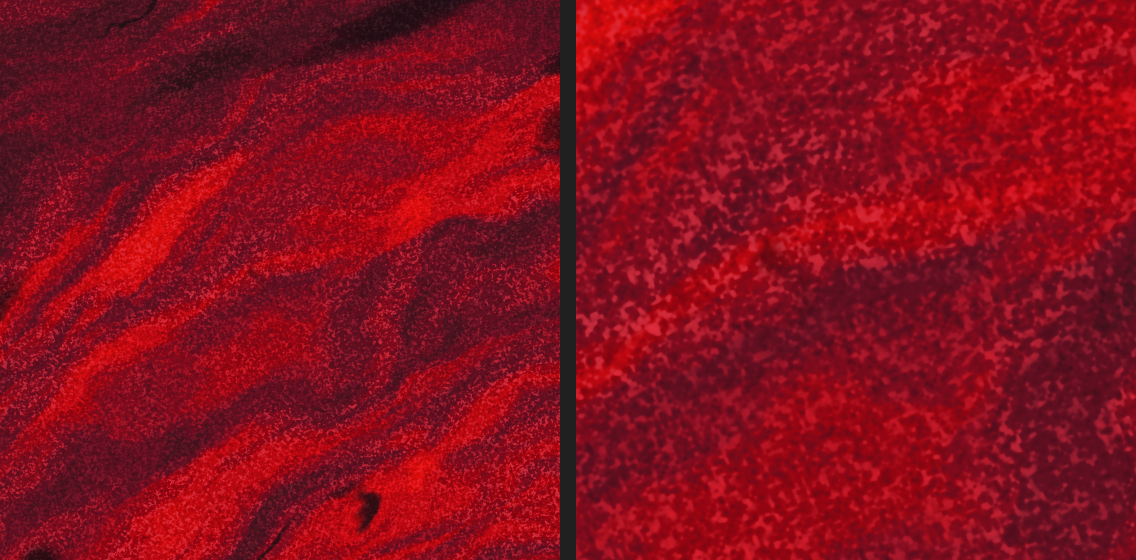
Left: the whole. Right: its middle third, enlarged.
A WebGL 2 fragment shader for this texture:

```glsl
#version 300 es
precision highp float;
// Marbled crimson paint: stretched fractal noise, bent by domain warping, forms
// diagonal bands and streaks. Noise contours add bright seams and black veins,
// and fine value noise covers everything with pale, dusty grain.

uniform vec2 u_resolution;
out vec4 fragColor;

float hash(vec2 p) {
  return fract(sin(dot(p, vec2(127.1, 311.7))) * 43758.5453);
}

float noise(vec2 p) {
  vec2 cell = floor(p), f = fract(p);
  f = f * f * (3.0 - 2.0 * f);
  float low = mix(hash(cell), hash(cell + vec2(1, 0)), f.x);
  float high = mix(hash(cell + vec2(0, 1)), hash(cell + vec2(1, 1)), f.x);
  return mix(low, high, f.y);
}

float fbm(vec2 p) {
  float sum = 0.0, amplitude = 0.5;
  for (int i = 0; i < 5; i++) {
    sum += amplitude * noise(p);
    p = p * 2.03 + vec2(17.3, 9.1);
    amplitude *= 0.5;
  }
  return sum / 0.96875;
}

vec2 rotate(vec2 p, float angle) {
  float c = cos(angle), s = sin(angle);
  return vec2(c * p.x + s * p.y, c * p.y - s * p.x);
}

// Coordinates along (x) and across (y) the flow, flatter towards the right
vec2 flowCoords(vec2 uv) {
  vec2 q = rotate(uv, 0.58);
  q.y += 0.16 * (q.x - 0.55) * (q.x - 0.55);
  vec2 bend = vec2(fbm(q * vec2(2.4, 4.2) + 3.7), fbm(q * vec2(2.3, 3.8) + 21.4));
  q += (bend - 0.5) * vec2(0.4, 0.27);
  float ripple = fbm(q * vec2(5.0, 9.0) + 40.2);
  q.y += (ripple - 0.5) * 0.06;
  return q;
}

// Thin line along the middle contour of a smooth noise field
float contour(vec2 p, float width) {
  float field = 0.75 * noise(p) + 0.25 * noise(p * 2.1 + 8.3);
  return 1.0 - smoothstep(0.3 * width, width + 0.008, abs(field - 0.5));
}

// Paint colour for a tone that is spread evenly over 0 to 1
vec3 paint(float tone) {
  vec3 c = mix(vec3(0.19, 0.065, 0.095), vec3(0.29, 0.075, 0.12), smoothstep(0.0, 0.06, tone));
  c = mix(c, vec3(0.39, 0.06, 0.13), smoothstep(0.07, 0.23, tone));
  c = mix(c, vec3(0.51, 0.045, 0.115), smoothstep(0.3, 0.53, tone));
  c = mix(c, vec3(0.6, 0.02, 0.07), smoothstep(0.56, 0.73, tone));
  c = mix(c, vec3(0.75, 0.03, 0.065), smoothstep(0.75, 0.89, tone));
  return mix(c, vec3(0.88, 0.05, 0.05), smoothstep(0.93, 1.0, tone));
}

void main() {
  vec2 uv = gl_FragCoord.xy / u_resolution.y;
  vec2 q = flowCoords(uv);

  // Grain: coarse flecks and finer dust, turned off the pixel axes
  float flecks = noise(rotate(uv, 0.9) * 240.0);
  float dust = noise(rotate(uv, 0.4) * 400.0 + 61.0);
  float grain = 0.55 * flecks + 0.45 * dust - 0.5;

  // Broad bands, fine streaks and a slow drift to brighter paint at lower right
  float bands = fbm(q * vec2(1.9, 7.0) + 5.2) - 0.5;
  float streaks = fbm(q * vec2(3.5, 26.0) + 11.8) - 0.5;
  float drift = 0.14 * (0.4 * uv.x - uv.y + 0.3);
  float level = 0.95 * bands + 0.55 * streaks + drift + 0.13 * grain;

  // Bright seams that swell and fade along the flow
  float seamMask = smoothstep(0.38, 0.6, fbm(q * vec2(2.5, 4.0) + 71.0));
  float seam = contour(q * vec2(1.8, 7.0) + 33.0, 0.03 + 0.06 * seamMask);
  level += 0.16 * seam * seamMask - 0.048;

  // Logistic curve spreads the level into even shares
  float tone = 1.0 / (1.0 + exp(-11.0 * level));
  vec3 color = paint(tone);

  // Pale rose dust, denser on the lighter paint
  float dusty = smoothstep(0.3, 0.65, fbm(q * vec2(5.0, 14.0) + 90.0));
  float rose = smoothstep(0.0, 0.26, grain) * mix(0.2, 0.75, smoothstep(0.15, 0.65, tone));
  color = mix(color, vec3(0.73, 0.18, 0.24), rose * mix(0.3, 1.0, dusty));

  // Black veins with a varying width
  float veinMask = smoothstep(0.4, 0.68, fbm(q * vec2(2.2, 5.0) + 52.0));
  float vein = contour(q * vec2(1.5, 5.5) + 14.6, 0.006 + 0.07 * veinMask * veinMask);
  vein *= smoothstep(0.05, 0.35, veinMask);
  color = mix(color, vec3(0.12, 0.05, 0.075) + 0.1 * max(grain, 0.0), 0.88 * vein);

  color *= 1.0 + 0.42 * grain;
  fragColor = vec4(clamp(color, 0.0, 1.0), 1.0);
}
```
